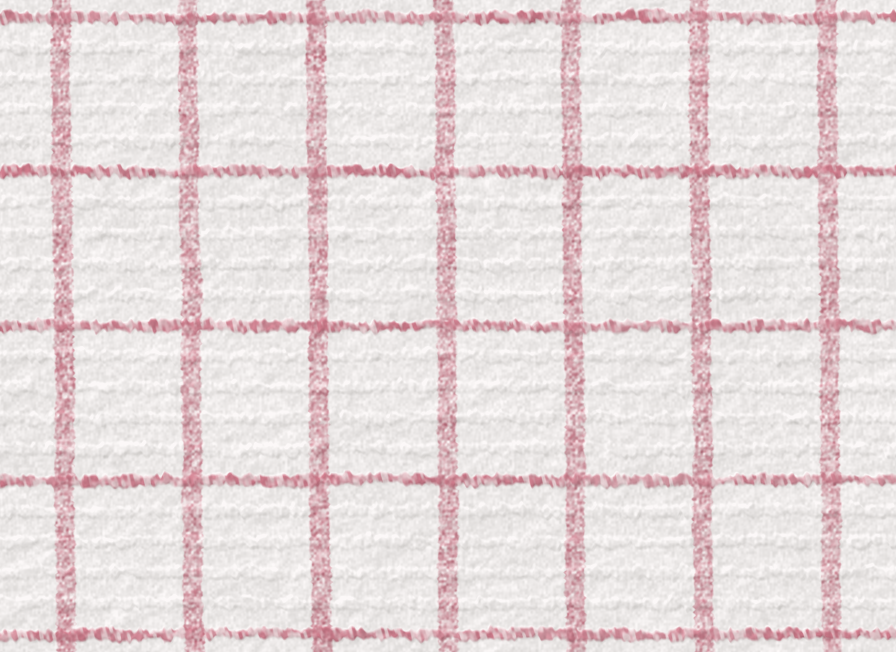
A Shadertoy shader for this texture:

```glsl
#define STRIPE_STEP 0.1957   // spacing of the upright stripes
#define STRIPE_START 0.102   // first stripe, at the bottom edge
#define STRIPE_HALF 0.0146
#define STRIPE_LEAN 0.009
#define LINE_START 0.027     // lowest coloured row
#define ROW_STEP 0.0473      // spacing of the raised yarn rows
#define ROWS_PER_LINE 5.0    // every fifth row is dyed
#define ROW_HALF 0.0072
#define RELIEF 0.80
#define CLOTH vec3(0.957, 0.944, 0.941)
#define SHADOW vec3(0.855, 0.843, 0.836)
#define ROSE vec3(0.765, 0.455, 0.515)

float hash(vec2 p) {
    vec3 q = fract(vec3(p.xyx) * 0.1031);
    q += dot(q, q.yzx + 33.33);
    return fract((q.x + q.y) * q.z);
}

float noise(vec2 p) {
    vec2 i = floor(p), f = fract(p);
    f = f * f * (3.0 - 2.0 * f);
    vec2 e = vec2(1.0, 0.0);
    return mix(mix(hash(i), hash(i + e), f.x),
               mix(hash(i + e.yx), hash(i + e.xx), f.x), f.y);
}

float fbm(vec2 p) {
    float sum = 0.0, amp = 0.5;
    for (int i = 0; i < 4; i++) {
        sum += amp * noise(p);
        p = mat2(0.8, 0.6, -0.6, 0.8) * p * 2.0 + 17.3;
        amp *= 0.5;
    }
    return sum;
}

// Soft band of given half width around zero
float band(float d, float halfWidth, float soft) {
    soft = max(soft, 1.0 / iResolution.y);
    return 1.0 - smoothstep(halfWidth - soft, halfWidth + soft, abs(d));
}

float rowIndex(float y) {
    return floor((y - LINE_START) / ROW_STEP + 0.5);
}

// Ragged raised yarn, looping up and down along each row
float yarnRow(vec2 p) {
    float id = rowIndex(p.y);
    float d = p.y - LINE_START - id * ROW_STEP;
    float loops = noise(vec2(p.x * 62.0, id * 7.0 + 3.0)) - 0.5;
    loops = 0.5 * loops + 0.5 * (noise(p * vec2(190.0, 110.0)) - 0.5);
    float thickness = 0.55 + 0.9 * noise(vec2(p.x * 130.0, id * 5.0 + 50.0));
    return band(d + loops * 0.010, ROW_HALF * thickness, 0.0030);
}

// Cloth surface: crinkles, yarn rows and fine threads
float height(vec2 p) {
    vec2 slant = mat2(0.88, -0.47, 0.47, 0.88) * p;
    float crinkle = 2.0 * fbm(slant * vec2(26.0, 44.0));
    float tufts = 0.35 + 0.9 * noise(p * vec2(150.0, 70.0));
    return crinkle + 0.85 * yarnRow(p) * tufts;
}

void mainImage(out vec4 fragColor, in vec2 fragCoord) {
    vec2 p = fragCoord / iResolution.y;

    // Uneven pull of the fabric
    p += 0.004 * (vec2(noise(p * 9.0), noise(p * 9.0 + 40.0)) - 0.5);

    // Light from the upper left
    vec2 toLight = vec2(-0.5, 0.85) * 0.0028;
    float slope = height(p - toLight) - height(p + toLight);
    float grain = noise(p * vec2(250.0, 230.0));
    float threads = noise(p * vec2(300.0, 100.0));
    float light = 0.68 + RELIEF * slope + 0.62 * (grain - 0.5) + 0.34 * (threads - 0.5);
    light += 0.26 * (fbm(p * 7.0 + 9.0) - 0.47);
    light = clamp(light, -0.9, 1.3);

    // Upright stripes with frayed edges and speckled weave
    float x = p.x - STRIPE_START + STRIPE_LEAN * p.y;
    float column = floor(x / STRIPE_STEP + 0.5);
    float sway = noise(vec2(column * 11.0 + 5.0, p.y * 42.0)) - 0.5;
    float fray = noise(p * vec2(90.0, 230.0) + 7.0) - 0.5;
    float edge = 0.0025 * sway + 0.0045 * fray;
    float stripe = band(x - column * STRIPE_STEP + edge, STRIPE_HALF, 0.0022);
    float twill = noise(mat2(0.7, 0.7, -0.7, 0.7) * p * vec2(240.0, 190.0));
    float fade = 0.82 + 0.3 * noise(p * vec2(20.0, 34.0));
    float speckle = 0.48 + 0.55 * (twill - 0.5) + 0.50 * (0.5 - grain);
    float stripeDye = stripe * fade * clamp(speckle - 0.08 * slope, 0.05, 0.95);

    // Dyed yarn rows made of short upright tufts with pale gaps
    float dyed = 1.0 - step(0.5, mod(rowIndex(p.y), ROWS_PER_LINE));
    float lean = p.x + 0.25 * p.y;
    float tuft = smoothstep(0.15, 0.80, noise(vec2(lean * 200.0, p.y * 85.0) + 21.0));
    float wear = 0.75 + 0.4 * noise(p * vec2(16.0, 3.0));
    float lineDye = dyed * yarnRow(p) * wear * (0.30 + 0.62 * tuft);

    float dye = 1.0 - (1.0 - stripeDye) * (1.0 - clamp(lineDye, 0.0, 1.0));
    vec3 cloth = mix(SHADOW, CLOTH, light);
    vec3 color = mix(cloth, ROSE * (0.90 + 0.14 * light), dye);
    fragColor = vec4(clamp(color, 0.0, 1.0), 1.0);
}
```
